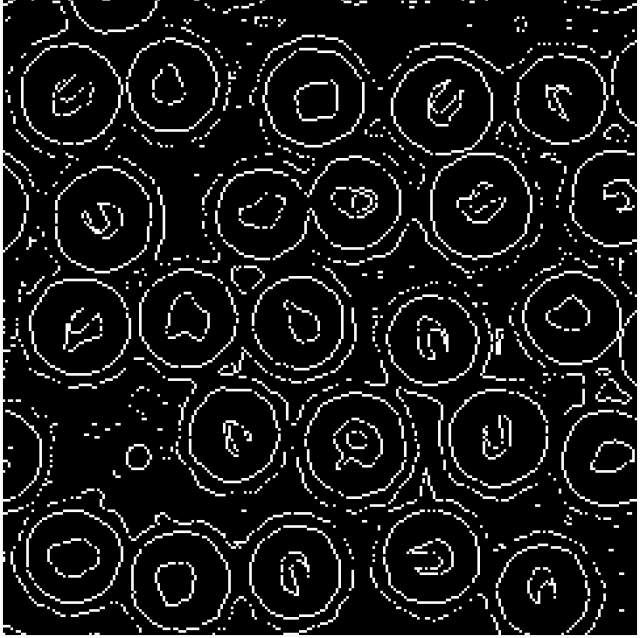
This pattern is drawn by a Shadertoy shader. Its source:

```glsl
// Thin white contours of scattered round cells on black: a broken halo, a body and a curled core.
// A stepped height map is built from distances on a jittered grid; a coarse raster
// cell is lit where its step is above that of a neighbour, giving one-cell outlines.

#define RASTER 244.0        // raster cells across the canvas
#define PITCH 0.192         // spacing of the round cells
#define JITTER 0.36         // scatter of their centres, in pitches
#define BODY_RADIUS 0.077
#define HALO_WIDTH 0.0195
#define HALO_BLEND 0.006    // softness of the joins between halos
#define CORE_RADIUS 0.035
#define SMALL_SHARE 0.12    // share of sites with only a small ring
#define SPECKS 0.012
#define FRAME 0.0045

vec2 hash2(vec2 p) {
    vec3 q = fract(p.xyx * vec3(0.1031, 0.1030, 0.0973));
    q += dot(q, q.yzx + 33.33);
    return fract((q.xx + q.yz) * q.zy);
}

float noise(vec2 p) {
    vec2 i = floor(p), f = fract(p);
    f = f * f * (3.0 - 2.0 * f);
    float low = mix(hash2(i).x, hash2(i + vec2(1, 0)).x, f.x);
    float high = mix(hash2(i + vec2(0, 1)).x, hash2(i + vec2(1, 1)).x, f.x);
    return mix(low, high, f.y);
}

// Steps inside a body: 2 body, 3 core, 4 inner ring.
float coreLevel(vec2 q, vec2 seed, float wobble) {
    float angle = 6.2832 * seed.x;
    q = mat2(cos(angle), sin(angle), -sin(angle), cos(angle)) * q;
    float radius = CORE_RADIUS * mix(0.8, 1.1, seed.x);
    float core = length(q * vec2(1.0, mix(1.0, 1.4, seed.y))) - radius + 0.026 * wobble;
    if (seed.y > 0.6) {
        // A slot from the rim to the middle turns the disc into a curl
        vec2 slot = vec2(min(q.x + 0.003, 0.0), q.y - 0.006);
        core = max(core, 0.010 - length(slot));
    }
    float inner = length(q - vec2(0.004, 0.003)) - 0.016 + 0.012 * wobble;
    bool hasInner = seed.y < 0.28;
    return 2.0 + step(core, 0.0) * (1.0 + float(hasInner && inner < 0.0));
}

// Height step at a point: 0 ground, 1 halo, 2 and up inside a body.
float level(vec2 p) {
    vec2 g = p / PITCH;
    float wobble = noise(p * 38.0) - 0.5;
    float haloSum = 1e-9, nearest = 1.0, inside = 0.0;
    for (int j = -1; j <= 1; j++)
    for (int i = -1; i <= 1; i++) {
        float row = floor(g.y) + float(j);
        float shift = 0.5 * mod(row, 2.0);
        vec2 id = vec2(floor(g.x - shift) + float(i), row);
        vec2 place = hash2(id + 17.0), seed = hash2(id + 71.0);
        vec2 centre = id + vec2(0.5 + shift, 0.5) + JITTER * (place - 0.5);
        vec2 q = p - centre * PITCH;
        bool small = hash2(id + 131.0).x < SMALL_SHARE;
        float radius = small ? 0.021 : BODY_RADIUS * mix(0.91, 1.06, seed.x);
        float d = length(q * vec2(1.0, mix(0.95, 1.05, place.x))) - radius + 0.006 * wobble;
        if (!small) haloSum += exp(-(d - HALO_WIDTH) / HALO_BLEND);
        if (d < nearest) {
            nearest = d;
            inside = small ? 2.0 : coreLevel(q, seed, wobble);
        }
    }
    if (nearest < 0.0) return inside;
    // Halos flow together; noise peaks add loose debris loops
    float halo = -HALO_BLEND * log(haloSum) + 0.005 * wobble;
    float debris = 0.86 - noise(p * 27.0 + 7.0);
    return step(min(halo, debris), 0.0);
}

// One raster cell: 1 on a contour or speck, else 0.
float lit(vec2 cell) {
    vec2 p = (cell + 0.5) / RASTER;
    vec2 e = vec2(1.0 / RASTER, 0.0);
    float here = level(p);
    float lowest = min(min(level(p + e), level(p - e)), min(level(p + e.yx), level(p - e.yx)));
    float patches = smoothstep(0.25, 0.75, noise(p * 13.0 + 3.0));
    if (here > lowest) {
        // The fainter the step, the more gaps in its line
        float gaps = here < 1.5 ? 0.12 + 0.5 * patches : (here < 2.5 ? 0.04 : 0.13);
        return step(gaps, hash2(cell + 211.0).x);
    }
    float dust = hash2(floor(cell / vec2(2.0, 1.0)) + 307.0).y;
    return float(here < 0.5 && dust < SPECKS * patches);
}

void mainImage(out vec4 fragColor, in vec2 fragCoord) {
    // Blend the four nearest raster cells over the width of one pixel
    float pixel = RASTER / iResolution.x;
    vec2 g = fragCoord * pixel - 0.5;
    vec2 cell = floor(g);
    vec2 w = clamp((fract(g) - 0.5) / pixel + 0.5, 0.0, 1.0);
    float low = mix(lit(cell), lit(cell + vec2(1, 0)), w.x);
    float high = mix(lit(cell + vec2(0, 1)), lit(cell + vec2(1, 1)), w.x);
    float ink = mix(low, high, w.y);

    // White frame at the left, right and bottom
    vec2 uv = fragCoord / iResolution.xy;
    float border = min(min(uv.x, 1.0 - uv.x), uv.y);
    float soft = 0.5 / iResolution.x;
    ink = max(ink, 1.0 - smoothstep(FRAME - soft, FRAME + soft, border));
    fragColor = vec4(vec3(0.99 * ink), 1.0);
}
```
